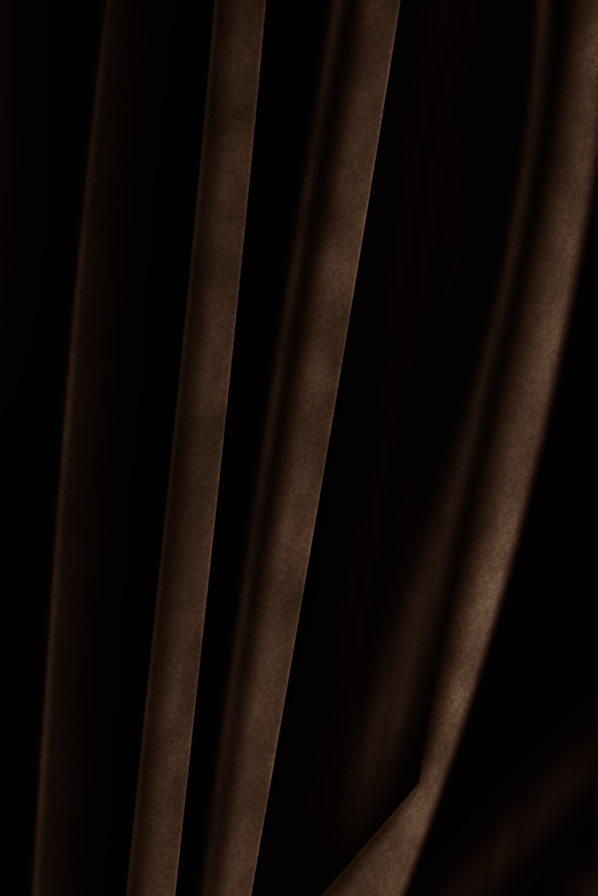
Write a Shadertoy shader that draws this texture.

```glsl
// Draws dark brown velvet drapery: lit vertical folds leaning across deep shadow.

float hash(vec2 p) {
    vec3 q = fract(p.xyx * vec3(0.1031, 0.1030, 0.0973));
    q += dot(q, q.yzx + 33.33);
    return fract((q.x + q.y) * q.z);
}

float noise(vec2 p) {
    vec2 i = floor(p), f = fract(p);
    f = f * f * (3.0 - 2.0 * f);
    return mix(mix(hash(i), hash(i + vec2(1, 0)), f.x),
               mix(hash(i + vec2(0, 1)), hash(i + vec2(1, 1)), f.x), f.y);
}

float fbm(vec2 p) {
    float sum = 0.0, amp = 0.53;
    for (int i = 0; i < 4; i++) {
        sum += amp * noise(p);
        p = mat2(1.6, 1.2, -1.2, 1.6) * p + 7.3;
        amp *= 0.5;
    }
    return sum;
}

// Cubic through four x positions at depths 0, 1/3, 2/3 and 1.
float curve(float t, vec4 x) {
    float s = 3.0 * t, a = s - 1.0, b = s - 2.0, c = s - 3.0;
    return dot(x, vec4(-a * b * c / 6.0, s * b * c / 2.0, -s * a * c / 2.0, s * a * b / 6.0));
}

// Soft crest with a separate falloff on each side.
float crest(float d, float leftWidth, float rightWidth) {
    float k = d / (d < 0.0 ? leftWidth : rightWidth);
    return exp(-k * k);
}

float band(float x, float left, float right, float softLeft, float softRight) {
    return smoothstep(left - softLeft, left + softLeft, x)
         * (1.0 - smoothstep(right - softRight, right + softRight, x));
}

// Brown ramp: shadows turn redder, highlights paler.
vec3 velvet(float light) {
    return vec3(0.009, 0.005, 0.004)
         + vec3(0.41, 0.31, 0.24) * pow(vec3(max(light, 0.0)), vec3(1.0, 1.2, 1.4));
}

void mainImage(out vec4 fragColor, in vec2 fragCoord) {
    vec2 uv = fragCoord / iResolution.xy;
    float x = uv.x, t = 1.0 - uv.y;
    float edge = max(0.0018, 0.8 / iResolution.x);

    // Pile texture, sheared to follow the lean of the cloth
    vec2 cloth = vec2(x + 0.22 * t, 1.5 * t);
    float blotch = fbm(cloth * vec2(18.0, 11.0));
    float streak = fbm(cloth * vec2(45.0, 5.0) + 19.0);
    float grain = noise(cloth * 310.0) * 0.6 + noise(cloth * 170.0) * 0.4;
    float nap = (0.68 + 0.64 * blotch) * (0.82 + 0.36 * grain);

    // Faint cloth in the shadows
    float light = 0.09 * exp(-x / 0.022) * (1.0 - smoothstep(0.1, 0.5, t));
    float hollow = curve(t, vec4(0.73, 0.68, 0.60, 0.50));
    light += 0.075 * streak * crest(x - hollow, 0.05, 0.09) * (1.0 - 0.6 * t);

    // Far left fold
    float d = x - curve(t, vec4(0.182, 0.129, 0.090, 0.058));
    float farLight = 0.65 + 0.35 * smoothstep(0.0, 0.5, t);
    light += farLight * (0.16 * crest(d, 0.006, 0.055) + 0.17 * crest(d, 0.005, 0.008)) * nap;

    // Narrow fold with a thin lit seam on both sides
    float left = curve(t, vec4(0.359, 0.313, 0.262, 0.211));
    float right = curve(t, vec4(0.445, 0.398, 0.346, 0.293));
    float u = (x - left) / (right - left);
    float body = mix(0.16, 0.52, smoothstep(0.05, 0.62, u)) * mix(0.78, 1.0, smoothstep(0.0, 0.35, t));
    body += 0.16 * crest(x - left, 0.004, 0.007);
    body += 0.26 * crest(x - right, 0.003, 0.004);
    light = mix(light, body * nap, band(x, left, right, edge * 1.5, edge));

    // Centre fold: dim crest, dark trough, then a broad lit face
    left = curve(t, vec4(0.557, 0.477, 0.402, 0.336));
    right = curve(t, vec4(0.670, 0.590, 0.506, 0.420));
    u = (x - left) / (right - left);
    float rise = mix(0.24, 0.08, t);
    body = 0.03 + 0.53 * smoothstep(rise, rise + 0.46, u) * mix(0.82, 1.0, smoothstep(0.0, 0.35, t));
    body += 0.27 * crest(x - left - 0.004, 0.010, 0.015);
    body += 0.30 * crest(x - right, 0.003, 0.004);
    light = mix(light, body * nap, band(x, left, right, 0.014, edge));

    // Inner crest of the right fold, spreading as it falls
    d = x - curve(t, vec4(0.908, 0.840, 0.713, 0.566));
    float spread = smoothstep(0.3, 0.85, t);
    float fade = 1.0 - smoothstep(0.78, 0.98, t);
    light += (0.25 + 0.04 * spread) * fade * nap * (0.7 + 0.6 * streak)
           * crest(d, mix(0.011, 0.045, spread), mix(0.018, 0.035, spread));

    // Dim diagonal pleat and lit corner at lower right
    float diagonal = x - mix(1.0, 0.78, (t - 0.833) / 0.167);
    light += 0.17 * crest(diagonal, 0.05, 0.045) * smoothstep(0.72, 0.9, t) * (0.5 + streak);
    light += 0.22 * crest(length(vec2(1.0 - x, 1.5 * (1.0 - t))), 0.04, 0.04);

    // Broad right fold, its lower lip turning outward
    right = curve(t, vec4(1.031, 0.955, 0.838, 0.674));
    float lip = 0.727 - 0.19 * (t - 0.853) / 0.147;
    left = min(curve(t, vec4(0.945, 0.862, 0.752, 0.684)), lip);
    float turned = smoothstep(0.83, 0.88, t);
    u = (x - left) / (right - left);
    body = 0.56 * smoothstep(-0.15, mix(0.65, 0.4, turned), u) * mix(0.86, 1.0, smoothstep(0.0, 0.3, t));
    body += mix(0.14, 0.26, smoothstep(0.2, 0.7, t)) * crest(x - right + 0.018, 0.028, 0.03);
    body += 0.22 * turned * crest(x - left, 0.004, 0.007);
    float softLeft = mix(0.022, 0.003, smoothstep(0.55, 0.85, t));
    light = mix(light, body * nap, band(x, left, right, softLeft, mix(0.016, 0.010, t)));

    fragColor = vec4(velvet(light), 1.0);
}
```
